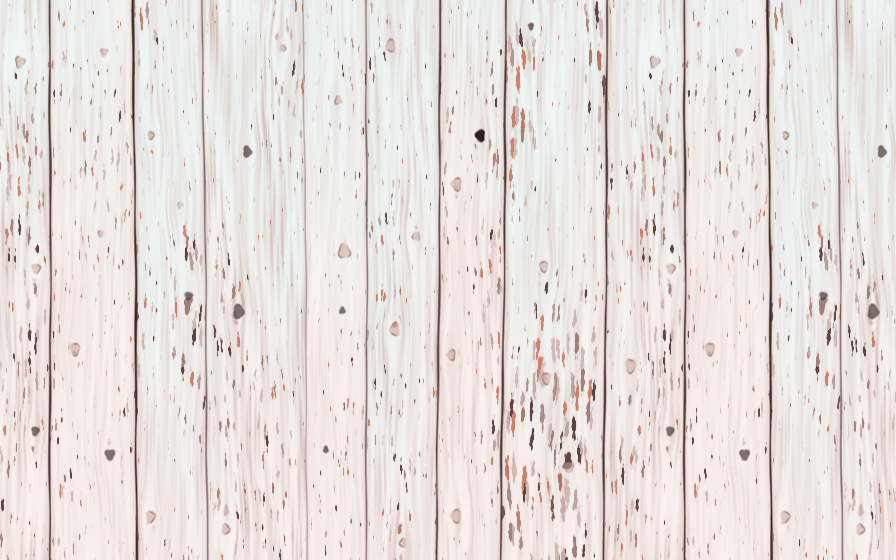
This texture is drawn by a Shadertoy shader. Its source:

```glsl
// Whitewashed vertical wooden planks with worn paint, grain, knots and dark seams.

const float PERIOD = 1.1333; // width of one group of eight planks, canvas height = 1
const float SEAMS[9] = float[9](0.0, .152, .277, .456, .565, .694, .810, .992, 1.1333);
const float SEAM_DEPTH[9] = float[9](.9, 1.0, .6, .35, .6, .85, .9, .9, .9);
const float WEAR[8] = float[8](.4, .8, .5, .25, .4, .55, 1.0, .6);
const float GRAIN[8] = float[8](.4, .6, 1.0, .3, .8, .65, .6, .9);

const vec3 COOL_WHITE = vec3(.925, .947, .94);
const vec3 WARM_WHITE = vec3(.965, .93, .918);
const vec3 MAUVE = vec3(.81, .71, .69);
const vec3 BROWN = vec3(.60, .47, .44);
const vec3 RUST = vec3(.80, .47, .36);
const vec3 DARK = vec3(.30, .20, .19);

vec2 hash2(vec2 p) {
    return fract(sin(vec2(dot(p, vec2(127.1, 311.7)), dot(p, vec2(269.5, 183.3)))) * 43758.5);
}

// Cellular noise: x = distance to the nearest point, y = random value of its cell
vec2 cells(vec2 p) {
    vec2 base = floor(p), nearest = vec2(9.0, 0.0);
    for (int j = -1; j <= 1; j++)
    for (int i = -1; i <= 1; i++) {
        vec2 id = base + vec2(i, j);
        float d = length(id + hash2(id) - p);
        if (d < nearest.x) nearest = vec2(d, hash2(id + 41.0).x);
    }
    return nearest;
}

void mainImage(out vec4 fragColor, in vec2 fragCoord) {
    vec2 p = fragCoord / iResolution.y;
    float px = 1.0 / iResolution.y;
    float wobble = .0010 * sin(p.y * 9.0) + .0006 * sin(p.y * 31.0 + 2.0);
    float x = mod(p.x - .0896 + wobble, PERIOD);

    // Find the plank and the closest seam; some seams lean slightly
    int plank = 0;
    float left = 0.0, seamDist = 9.0, depth = 0.0;
    for (int i = 0; i < 9; i++) {
        float seam = SEAMS[i] - .010 * sin(float(i) * .7854) * (p.y - .5);
        if (i < 8 && x >= seam) { plank = i; left = seam; }
        if (abs(x - seam) < seamDist) { seamDist = abs(x - seam); depth = SEAM_DEPTH[i]; }
    }
    float seed = float(plank);
    float width = SEAMS[plank + 1] - SEAMS[plank];
    vec2 q = vec2(x - left, p.y);

    // Knots: the grain bends around them
    vec2 g = q + vec2(seed * 3.7, seed * 1.3);
    float ring = 0.0, core = 0.0, hole = 0.0;
    for (int k = 0; k < 4; k++) {
        vec2 r = hash2(vec2(seed * 7.0 + 3.0, float(k) + .5));
        vec2 center = vec2(width * (.15 + .7 * r.x), (float(k) + r.y) / 4.0);
        float size = .004 + .006 * hash2(r * 9.0).x;
        bool isHole = plank == 5 && k == 3;
        if (isHole) { center = vec2(.073, .758); size = .0085; }
        vec2 d = q - center;
        g.x -= d.x * .7 * exp(-dot(d * d, vec2(2200.0, 500.0)));
        float e = length(d * vec2(1.0, .8)) - size * (1.0 + .15 * sin(3.0 * atan(d.y, d.x) + seed));
        float inside = smoothstep(px, -px, e);
        ring = max(ring, smoothstep(.0012 + px, 0.0, abs(e)) * (.5 + .5 * sin(d.x * 300.0 + r.x * 6.0)));
        if (isHole || r.y > .75) hole = max(hole, inside * (isHole ? 1.0 : .6));
        else core = max(core, inside);
    }
    g.x += .005 * sin(g.y * 5.0 + seed * 2.0) + .0015 * sin(g.y * 17.0 + g.x * 40.0);

    // Paint: cool at the top, pinker toward the bottom
    float warmth = 1.1 - p.y + .6 * (hash2(vec2(seed, 5.0)).x - .5) + .15 * sin(g.x * 23.0 + g.y * 4.0);
    vec3 color = mix(COOL_WHITE, WARM_WHITE, smoothstep(.1, .9, warmth));

    // Grain: stretched cells at two scales, broken up by layered sines
    float fine = cells(g * vec2(125.0, 5.0)).x;
    float broad = cells(g * vec2(55.0, 2.2) + 9.0).x;
    float fade = .6 + .4 * sin(g.x * 61.0 + 2.0 * sin(g.y * 6.0));
    float streak = smoothstep(.5, .05, fine) * fade + .45 * smoothstep(.5, .1, broad);
    color = mix(color, MAUVE, .55 * GRAIN[plank] * streak);
    color += .018 * smoothstep(.4, .9, fine);

    // Flaked paint: small ragged chips gathered in worn areas
    float area = smoothstep(.6, .1, cells(g * vec2(10.0, 2.0) + 31.0).x);
    float worn = .3 + .65 * area * WEAR[plank];
    vec2 chip = cells(g * vec2(85.0, 14.0) + 57.0);
    float ragged = chip.x + .3 * cells(g * vec2(190.0, 70.0)).x - .5 * worn;
    vec3 chipColor = mix(MAUVE, BROWN, smoothstep(.2, .5, chip.y));
    chipColor = mix(chipColor, RUST, smoothstep(.55, .6, chip.y));
    chipColor = mix(chipColor, DARK, smoothstep(.82, .86, chip.y));
    color = mix(color, MAUVE, .4 * smoothstep(.15, -.1, ragged));
    color = mix(color, chipColor, .9 * smoothstep(.02, -.08, ragged));

    // Knots over the paint
    color = mix(color, mix(MAUVE, RUST, .25), .55 * core);
    color = mix(color, BROWN, .8 * ring);
    color = mix(color, DARK * .6, hole);

    // Seams: reddish worn edge around a dark gap of uneven width
    float uneven = .6 + .25 * sin(p.y * 13.0 + depth * 40.0) + .15 * sin(p.y * 47.0 + seed);
    color = mix(color, MAUVE * vec3(1.0, .93, .92), .55 * depth * exp(-seamDist * 230.0));
    float gap = .0008 + .0016 * depth * uneven;
    color = mix(color, DARK * .8, depth * smoothstep(gap + px, gap - px, seamDist));

    fragColor = vec4(clamp(color, 0.0, 1.0), 1.0);
}
```
